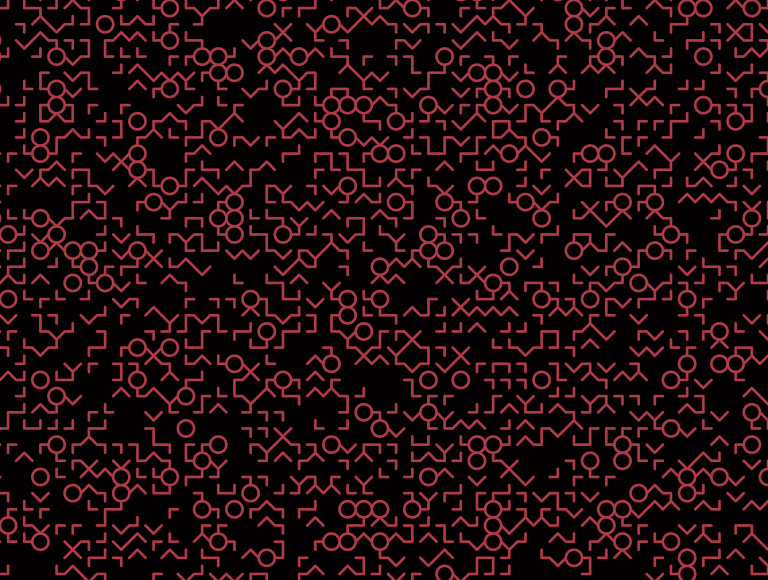
Write a WebGL 1 fragment shader that draws this pattern.

```glsl
precision highp float;

uniform vec2 u_resolution;

#define COLUMNS 47.5
#define HALF_STROKE 0.082
#define EDGE_SOFTNESS 0.68
#define GLYPH_KINDS 9.0
#define SEED 17.0
#define INK vec3(0.70, 0.23, 0.29)
#define GROUND vec3(0.008, 0.0, 0.0)

float hash(vec2 p) {
  vec3 q = fract(vec3(p.xyx) * 0.1031);
  q += dot(q, q.yzx + 33.33);
  return fract((q.x + q.y) * q.z);
}

float segmentDistance(vec2 p, vec2 a, vec2 b) {
  vec2 ab = b - a;
  float t = clamp(dot(p - a, ab) / dot(ab, ab), 0.0, 1.0);
  return length(p - a - ab * t);
}

// Two arms from the cell centre to the right and upper edge midpoints.
float cornerDistance(vec2 p) {
  return min(segmentDistance(p, vec2(0.0), vec2(0.5, 0.0)),
             segmentDistance(p, vec2(0.0), vec2(0.0, 0.5)));
}

// Roof from the side midpoints to the upper edge midpoint.
float chevronDistance(vec2 p) {
  return segmentDistance(vec2(abs(p.x), p.y), vec2(0.5, 0.0), vec2(0.0, 0.5));
}

// Kinds: 0-3 corners, 4 ring, 5-6 chevrons, the rest empty.
float glyphDistance(vec2 p, float kind) {
  float flipX = mod(kind, 2.0) < 0.5 ? 1.0 : -1.0;
  float flipY = kind < 1.5 ? 1.0 : -1.0;
  if (kind < 3.5) return cornerDistance(p * vec2(flipX, flipY));
  if (kind < 4.5) return abs(length(p) - 0.5);
  if (kind < 6.5) return chevronDistance(p * vec2(1.0, flipX));
  return 1.0;
}

void main() {
  float cellSize = u_resolution.x / COLUMNS;
  // The grid hangs from the top left corner.
  vec2 grid = vec2(gl_FragCoord.x, gl_FragCoord.y - u_resolution.y) / cellSize;
  vec2 cell = floor(grid);
  vec2 local = grid - cell - 0.5;

  // Strokes reach across cell borders, so neighbours count too.
  float nearest = 1.0;
  for (int j = -1; j <= 1; j++) {
    for (int i = -1; i <= 1; i++) {
      vec2 offset = vec2(float(i), float(j));
      vec2 id = cell + offset + vec2(SEED, SEED + 100.0);
      float kind = floor(hash(id) * GLYPH_KINDS);
      nearest = min(nearest, glyphDistance(local - offset, kind));
    }
  }

  float edge = EDGE_SOFTNESS / cellSize;
  float ink = 1.0 - smoothstep(-edge, edge, nearest - HALF_STROKE);
  gl_FragColor = vec4(mix(GROUND, INK, ink), 1.0);
}
```
